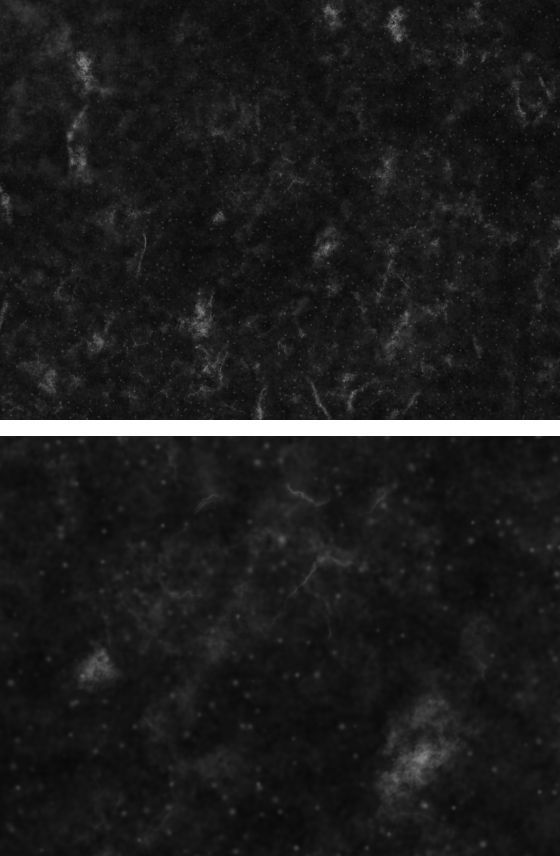
Top: the whole. Bottom: its middle third, enlarged.
This texture is drawn by a WebGL 2 fragment shader. Its source:

```glsl
#version 300 es
precision highp float;
// Dim grey fluorescence field: dark mottled tissue, a broken web of jagged fibres,
// pinpoint specks, and scattered brighter bodies and strands that run mostly upright.
// Gradient noise gives tissue and web; jittered grids place specks, bodies and strands.

uniform vec2 u_resolution;
out vec4 fragColor;

const float BASE_TONE = 0.079;
const float CLOUD_FREQ = 3.6;
const float CLOUD_CONTRAST = 0.58;
const float MOTTLE_FREQ = 26.0;
const float MOTTLE_CONTRAST = 0.6;
const float GRAIN = 0.026;
const float HAZE_GAIN = 0.1;
const float WEB_GAIN = 0.17;
const float WEB_WIDTH = 0.06;
const float WEB_JAG = 0.016;
const float SPECK_GRID = 58.0;
const float SPECK_GAIN = 0.19;
const float BODY_GRID = 5.5;
const float BODY_CHANCE = 0.62;
const float BODY_GAIN = 0.34;
const float STRAND_CHANCE = 0.45;
const float STRAND_GAIN = 0.22;

// Integer hash: three values in 0..1 for a grid cell and a seed
vec3 hash3(vec2 cell, uint seed) {
    uvec3 v = uvec3(uvec2(ivec2(cell)), seed);
    v = v * 1664525u + 1013904223u;
    v.x += v.y * v.z; v.y += v.z * v.x; v.z += v.x * v.y;
    v ^= v >> 16u;
    v.x += v.y * v.z; v.y += v.z * v.x; v.z += v.x * v.y;
    return vec3(v >> 16u) / 65535.0;
}

float cornerSlope(vec2 cell, vec2 offset) {
    return dot(hash3(cell, 7u).xy * 2.0 - 1.0, offset);
}

// Gradient noise, roughly -0.7..0.7
float noise(vec2 p) {
    vec2 i = floor(p), f = p - i;
    vec2 u = f * f * f * (f * (f * 6.0 - 15.0) + 10.0);
    vec2 e = vec2(1.0, 0.0);
    float low = mix(cornerSlope(i, f), cornerSlope(i + e, f - e), u.x);
    float high = mix(cornerSlope(i + e.yx, f - e.yx), cornerSlope(i + 1.0, f - 1.0), u.x);
    return mix(low, high, u.y);
}

// Four octaves; a higher roughness keeps more fine detail
float fbm(vec2 p, float roughness) {
    float sum = 0.0, gain = 1.0;
    for (int octave = 0; octave < 4; octave++) {
        sum += gain * noise(p);
        p = mat2(1.6, 1.2, -1.2, 1.6) * p + 17.3;
        gain *= roughness;
    }
    return sum;
}

// Thin lines along the zero contours of noise, broken into pieces
float web(vec2 p, float freq) {
    float line = exp(-abs(noise(p * freq + 31.0)) / WEB_WIDTH);
    return line * smoothstep(-0.1, 0.4, noise(p * freq * 0.8 + 73.0));
}

// One soft dot per grid cell, most of them faint
float specks(vec2 p, uint seed) {
    vec2 g = p * SPECK_GRID, cell = floor(g);
    vec3 rnd = hash3(cell, seed);
    float size = mix(0.0016, 0.0029, hash3(cell, seed + 40u).x);
    float radius = max(size, 0.65 / u_resolution.y) * SPECK_GRID;
    vec2 d = (g - cell - mix(vec2(0.27), vec2(0.73), rnd.xy)) / radius;
    return pow(rnd.z, 5.0) * exp(-dot(d, d));
}

// Ragged bodies and wavering strands, looked up in the neighbouring cells
float structures(vec2 p) {
    float ragged = fbm(p * 30.0 + 11.0, 0.65);
    float lumps = clamp(0.75 + 1.3 * fbm(p * 48.0, 0.7), 0.15, 1.8);
    float waver = 0.02 * noise(p * 13.0 + 51.0) + 0.008 * ragged;
    vec2 home = floor(p * BODY_GRID);
    float light = 0.0;
    for (int y = -1; y <= 1; y++)
    for (int x = -1; x <= 1; x++) {
        vec2 cell = home + vec2(x, y);
        vec3 place = hash3(cell, 21u), shape = hash3(cell, 22u), fibre = hash3(cell, 23u);
        vec2 q = p - (cell + place.xy) / BODY_GRID;
        float tilt = (shape.x - 0.5) * 1.3;
        q = mat2(cos(tilt), sin(tilt), -sin(tilt), cos(tilt)) * q;

        vec2 size = mix(vec2(0.015, 0.018), vec2(0.03, 0.058), shape.y * vec2(shape.z, 1.0));
        float d = length(q / size);
        float body = 1.0 - smoothstep(0.0, 1.3, d + 0.85 * ragged);
        float glow = 0.13 * exp(-d * d);
        float strength = BODY_GAIN * mix(0.22, 1.0, shape.z * shape.z);
        light += step(place.z, BODY_CHANCE) * strength * (body * lumps + glow);

        float reach = mix(0.03, 0.08, fibre.x);
        float across = (q.x + waver + (fibre.y - 0.5) * 0.05) / mix(0.0027, 0.007, fibre.y);
        float along = 1.0 - smoothstep(0.4, 1.0, abs(q.y - 0.03) / reach);
        light += step(fibre.z, STRAND_CHANCE) * STRAND_GAIN * mix(0.3, 1.0, fibre.x)
               * along * exp(-across * across) * lumps;
    }
    return light;
}

void main() {
    vec2 p = gl_FragCoord.xy / u_resolution.y;

    // Fine detail fades toward the upper left, where soft haze takes over
    float focus = smoothstep(0.1, 0.9, 0.55 * p.x + 0.7 * (1.0 - p.y));
    float hazeZone = (1.0 - focus) * (1.0 - smoothstep(0.2, 0.5, p.x));

    // Tissue ground
    float cloud = fbm(p * CLOUD_FREQ + 5.0, 0.5);
    float mottle = fbm(p * MOTTLE_FREQ + 90.0, 0.75);
    float tone = BASE_TONE * exp(CLOUD_CONTRAST * cloud + MOTTLE_CONTRAST * mottle);
    tone += GRAIN * noise(p * 150.0);
    tone += HAZE_GAIN * hazeZone * smoothstep(-0.1, 0.6, fbm(p * 13.0 + 40.0, 0.5));

    // Fibre web, bent sharply so its lines turn jagged, with brighter knots
    vec2 jag = vec2(fbm(p * 30.0 + 8.0, 0.65), fbm(p * 30.0 + 63.0, 0.65));
    vec2 bent = p + WEB_JAG * jag;
    float knots = clamp(0.9 + 1.6 * mottle, 0.2, 2.0);
    float patches = smoothstep(-0.4, 0.3, cloud) * mix(0.25, 1.1, focus);
    tone += WEB_GAIN * patches * knots * (web(bent, 14.0) + 0.75 * web(bent + 3.7, 25.0));

    // Specks on two grids turned against each other
    mat2 turn = mat2(0.8, 0.6, -0.6, 0.8);
    tone += SPECK_GAIN * mix(0.45, 1.0, focus) * (specks(p, 3u) + specks(turn * p, 4u));

    tone += structures(p);
    fragColor = vec4(vec3(min(tone, 0.58)), 1.0);
}
```
